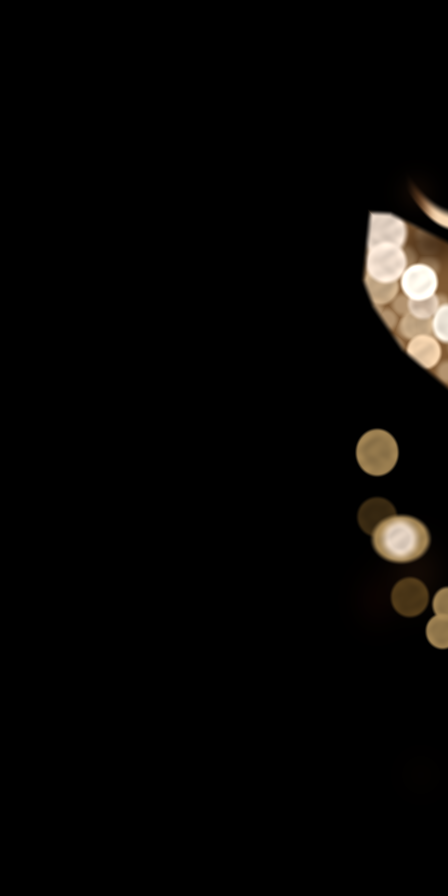
This background is drawn by a WebGL 1 fragment shader. Its source:

```glsl
precision highp float;
uniform vec2 u_resolution;

const vec3 UMBER = vec3(0.29, 0.21, 0.09);
const vec3 GOLD = vec3(0.60, 0.49, 0.31);
const vec3 SAND = vec3(0.81, 0.70, 0.56);
const vec3 PEACH = vec3(0.98, 0.85, 0.70);
const vec3 PEARL = vec3(0.95, 0.88, 0.82);
const vec3 WHITE = vec3(1.0, 0.97, 0.92);

vec2 hash2(vec2 cell) {
  return fract(sin(vec2(dot(cell, vec2(127.1, 311.7)), dot(cell, vec2(269.5, 183.3)))) * 4375.5);
}

// Distance to the nearest jittered cell point
float cellular(vec2 p) {
  vec2 cell = floor(p);
  float nearest = 2.0;
  for (int j = -1; j <= 1; j++) {
    for (int i = -1; i <= 1; i++) {
      vec2 corner = cell + vec2(float(i), float(j));
      nearest = min(nearest, distance(p, corner + hash2(corner)));
    }
  }
  return nearest;
}

float mottle(vec2 p) {
  return 0.5 + 0.25 * sin(p.x * 150.0 + 2.0 * sin(p.y * 90.0)) + 0.25 * sin(p.y * 170.0 - p.x * 80.0);
}

// Signed distance to the line a-b, positive on its right
float sideOf(vec2 p, vec2 a, vec2 b) {
  vec2 along = normalize(b - a);
  return dot(p - a, vec2(along.y, -along.x));
}

float glow(vec2 p, vec2 center, vec2 size) {
  vec2 q = (p - center) / size;
  return exp(-dot(q, q));
}

// Out-of-focus disc with a faintly brighter rim
vec3 bokeh(vec3 base, vec2 p, vec2 center, vec2 radius, float blur, vec3 tint, float alpha) {
  float d = length((p - center) / radius);
  float mask = 1.0 - smoothstep(1.0 - blur, 1.0 + blur, d);
  float shade = 0.88 + 0.10 * mottle(p) + 0.10 * smoothstep(0.5, 0.9, d);
  return mix(base, tint * shade, mask * alpha);
}

float crystalDistance(vec2 p) {
  vec2 top = vec2(0.872, 1.524);
  vec2 tip = vec2(0.826, 1.527);
  vec2 left = vec2(0.810, 1.375);
  vec2 bend = vec2(0.833, 1.315);
  vec2 low = vec2(0.898, 1.219);
  float d = max(sideOf(p, vec2(1.0, 1.460), top), sideOf(p, top, tip));
  d = max(d, max(sideOf(p, tip, left), sideOf(p, left, bend)));
  return max(d, max(sideOf(p, bend, low), sideOf(p, low, vec2(1.0, 1.133))));
}

vec3 crystalColor(vec2 p) {
  float facets = 1.0 - smoothstep(0.25, 0.65, cellular(p * 19.0));
  vec3 c = mix(vec3(0.50, 0.35, 0.20), SAND, 0.65 * facets);
  c = mix(c, vec3(0.25, 0.15, 0.06), 0.85 * glow(p, vec2(0.97, 1.455), vec2(0.07, 0.045)));
  c = bokeh(c, p, vec2(0.849, 1.360), vec2(0.040), 0.15, SAND, 0.85);
  c = bokeh(c, p, vec2(0.932, 1.276), vec2(0.036), 0.20, SAND, 0.80);
  c = bokeh(c, p, vec2(0.945, 1.322), vec2(0.034), 0.18, PEARL, 0.70);
  c = bokeh(c, p, vec2(0.857, 1.482), vec2(0.050, 0.056), 0.18, PEARL, 0.97);
  c = bokeh(c, p, vec2(0.862, 1.414), vec2(0.045), 0.15, PEARL * 1.04, 0.95);
  c = bokeh(c, p, vec2(0.998, 1.278), vec2(0.032, 0.042), 0.20, WHITE, 0.95);
  c = bokeh(c, p, vec2(0.946, 1.214), vec2(0.038), 0.15, PEACH, 0.95);
  return bokeh(c, p, vec2(0.936, 1.370), vec2(0.040), 0.15, WHITE * 1.08, 1.0);
}

// Curved highlight that brightens toward the right edge
vec3 ribbon(vec2 p) {
  float t = (p.x - 0.911) / 0.089;
  float offset = p.y - (1.589 - 0.135 * t + 0.054 * t * t);
  float body = smoothstep(-0.024, -0.010, offset) * (1.0 - smoothstep(0.002, 0.030, offset));
  float fade = smoothstep(-0.10, 0.65, t);
  return body * fade * mix(vec3(0.55, 0.36, 0.20), PEACH, smoothstep(0.2, 0.8, t));
}

void main() {
  vec2 p = gl_FragCoord.xy / u_resolution * vec2(1.0, 2.0);

  // Faint warm haze in the darkness
  vec3 color = vec3(0.07, 0.035, 0.015) * glow(p, vec2(0.93, 0.72), vec2(0.06, 0.07));
  color += vec3(0.035, 0.008, 0.004) * glow(p, vec2(0.84, 0.66), vec2(0.05, 0.06));
  color += vec3(0.012, 0.004, 0.002) * glow(p, vec2(0.94, 0.27), vec2(0.05));
  color += vec3(0.06, 0.03, 0.012) * glow(p, vec2(0.93, 1.57), vec2(0.04));

  // Ribbon and crystal
  color += ribbon(p);
  float inside = 1.0 - smoothstep(-0.010, 0.007, crystalDistance(p));
  color = mix(color, crystalColor(p), inside);

  // Trail of lower discs
  color = bokeh(color, p, vec2(0.842, 0.990), vec2(0.047, 0.052), 0.09, GOLD, 1.0);
  color = bokeh(color, p, vec2(0.842, 0.846), vec2(0.044), 0.12, UMBER * 0.85, 0.90);
  color = bokeh(color, p, vec2(0.895, 0.797), vec2(0.063, 0.052), 0.14, GOLD * 1.1, 0.95);
  color = bokeh(color, p, vec2(0.893, 0.797), vec2(0.036, 0.038), 0.40, PEARL, 0.95);
  color = bokeh(color, p, vec2(0.915, 0.667), vec2(0.042, 0.044), 0.12, UMBER * 1.1, 0.95);
  color = bokeh(color, p, vec2(1.000, 0.651), vec2(0.034, 0.038), 0.15, GOLD * 1.1, 0.90);
  color = bokeh(color, p, vec2(0.988, 0.591), vec2(0.037, 0.039), 0.12, GOLD * 1.05, 0.95);

  gl_FragColor = vec4(clamp(color, 0.0, 1.0), 1.0);
}
```
